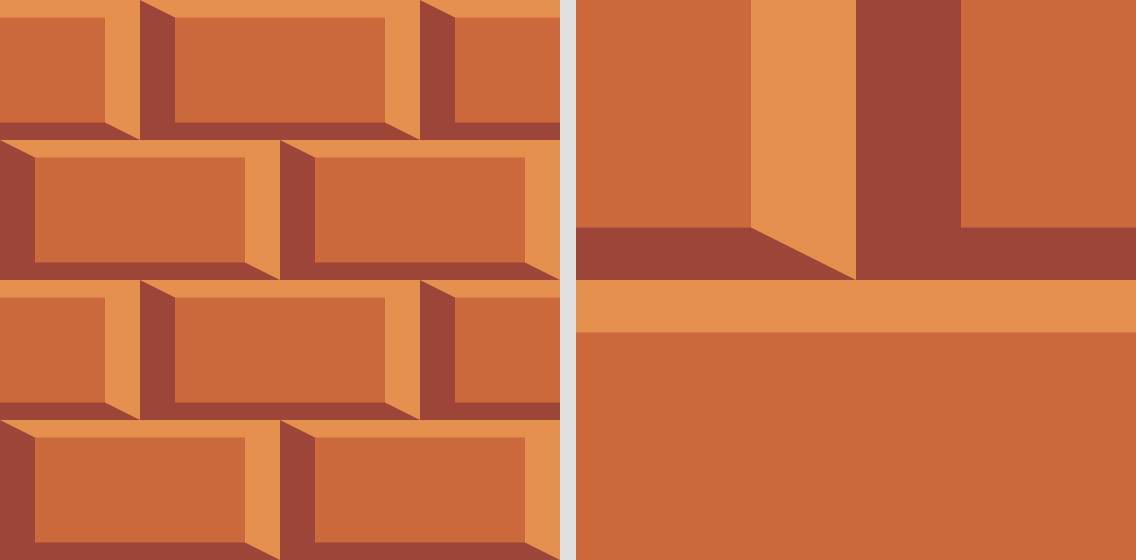
Left, the full canvas; right, a detail of the centre.
This pattern is drawn by a Shadertoy shader. Its source:

```glsl
const vec2 BRICKS = vec2(2.0, 4.0);   // bricks across, courses down
const float BEVEL = 0.125;            // bevel as a fraction of each brick side
const int SAMPLES = 4;                // antialiasing samples per axis

const vec3 FACE = vec3(0.80, 0.41, 0.24);
const vec3 LIGHT = vec3(0.90, 0.565, 0.305);
const vec3 SHADE = vec3(0.615, 0.27, 0.223);

// Position inside a brick, 0 to 1, with every other course shifted
vec2 brickCell(vec2 uv, vec2 count, float shift) {
    vec2 p = uv * count;
    p.x += shift * mod(floor(p.y), 2.0);
    return fract(p);
}

// Flat face framed by a bevel, lit from the upper right
vec3 bevelledBrick(vec2 cell, float bevel, vec3 face, vec3 light, vec3 shade) {
    vec2 edge = min(cell, 1.0 - cell);
    float onFace = step(bevel, min(edge.x, edge.y));
    float lit = step(1.0, cell.x + cell.y);
    return mix(mix(shade, light, lit), face, onFace);
}

void mainImage(out vec4 fragColor, in vec2 fragCoord) {
    // Average a grid of samples over the pixel to smooth all edges
    vec3 sum = vec3(0.0);
    for (int j = 0; j < SAMPLES; j++) {
        for (int i = 0; i < SAMPLES; i++) {
            vec2 offset = (vec2(i, j) + 0.5) / float(SAMPLES) - 0.5;
            vec2 uv = (fragCoord + offset) / iResolution.xy;
            vec2 cell = brickCell(uv, BRICKS, 0.5);
            sum += bevelledBrick(cell, BEVEL, FACE, LIGHT, SHADE);
        }
    }
    fragColor = vec4(sum / float(SAMPLES * SAMPLES), 1.0);
}
```
